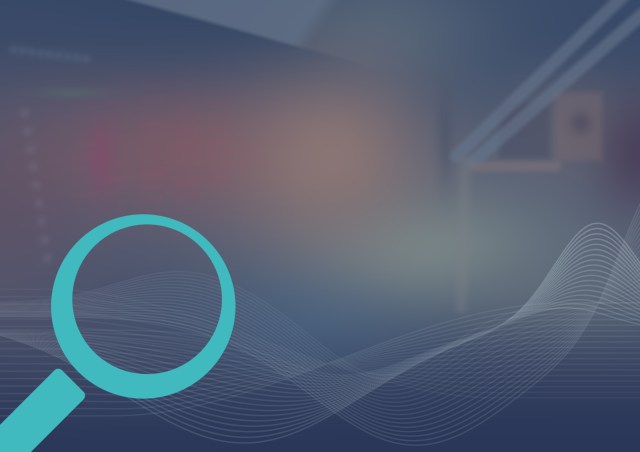
Write a Shadertoy shader that draws this background.

```glsl
#define TEAL vec3(0.25, 0.725, 0.75)
#define LINE_COLOR vec3(0.66, 0.72, 0.77)
#define LINE_WIDTH 0.0009
#define LINE_COUNT 18
#define LENS_OUTER vec3(0.317, 0.322, 0.204)
#define LENS_INNER vec3(0.3255, 0.338, 0.1655)
#define HANDLE_TIP vec2(0.161, 0.157)
#define HANDLE_HALF_WIDTH 0.0455
#define ROW_SIZE vec2(0.075, 0.028)

float hash(vec2 p) {
    return fract(sin(dot(p, vec2(41.3, 289.1))) * 4375.85);
}

float hill(float x, float center, float width) {
    float t = (x - center) / width;
    return exp(-t * t);
}

vec3 glow(vec3 base, vec2 p, vec2 center, vec2 radius, vec3 tint, float amount) {
    vec2 d = (p - center) / radius;
    return mix(base, tint, amount * exp(-dot(d, d)));
}

float segment(vec2 p, vec2 a, vec2 b) {
    vec2 ab = b - a;
    return length(p - a - ab * clamp(dot(p - a, ab) / dot(ab, ab), 0.0, 1.0));
}

float box(vec2 p, vec2 halfSize) {
    vec2 d = abs(p) - halfSize;
    return length(max(d, 0.0)) + min(max(d.x, d.y), 0.0);
}

float softBand(float d, float halfWidth, float blur) {
    return 1.0 - smoothstep(halfWidth - blur, halfWidth + blur, d);
}

// First and last curve of each wave family
vec2 waveEnds(int family, float x) {
    if (family == 0) return vec2(
        0.295 - 0.275 * hill(x, 0.54, 0.38) + 0.215 * hill(x, 1.32, 0.13),
        0.27 - 0.10 * hill(x, 0.76, 0.22) + 0.05 * hill(x, 1.25, 0.14));
    if (family == 1) return vec2(
        0.30 - 0.285 * hill(x, 0.92, 0.33) + 0.33 * hill(x, 1.47, 0.13),
        0.33 + 0.07 * hill(x, 0.40, 0.20) - 0.16 * hill(x, 0.85, 0.20));
    return vec2(0.08 + 0.25 * smoothstep(0.25, 1.25, x),
                0.36 - 0.24 * smoothstep(0.1, 1.1, x));
}

float waveLines(int family, vec2 p, float pixel) {
    vec2 ends = waveEnds(family, p.x);
    vec2 slopes = (waveEnds(family, p.x + 0.002) - ends) / 0.002;
    float ink = 0.0;
    for (int i = 0; i < LINE_COUNT; i++) {
        float t = float(i) / float(LINE_COUNT - 1);
        float slope = mix(slopes.x, slopes.y, t);
        float d = abs(p.y - mix(ends.x, ends.y, t)) / sqrt(1.0 + slope * slope);
        float fade = mix(1.0, 0.55, t);
        ink = max(ink, fade * (1.0 - smoothstep(0.0, LINE_WIDTH + pixel, d)));
    }
    return ink;
}

vec3 backdrop(vec2 p) {
    vec3 c = mix(vec3(0.165, 0.215, 0.345), vec3(0.34, 0.38, 0.46), smoothstep(0.0, 0.5, p.y));
    c = mix(c, vec3(0.22, 0.29, 0.41), smoothstep(0.6, 0.95, p.y));

    // Broad colour glows
    c = glow(c, p, vec2(0.85, 0.93), vec2(0.25, 0.15), vec3(0.35, 0.41, 0.48), 0.8);
    c = glow(c, p, vec2(0.02, 0.55), vec2(0.20, 0.25), vec3(0.36, 0.31, 0.39), 0.8);
    c = glow(c, p, vec2(0.42, 0.66), vec2(0.33, 0.16), vec3(0.50, 0.35, 0.39), 0.85);
    c = glow(c, p, vec2(0.30, 0.32), vec2(0.25, 0.20), vec3(0.27, 0.31, 0.42), 0.5);
    c = glow(c, p, vec2(0.70, 0.30), vec2(0.25, 0.12), vec3(0.27, 0.38, 0.51), 0.7);
    c = glow(c, p, vec2(0.95, 0.45), vec2(0.27, 0.13), vec3(0.48, 0.54, 0.54), 0.85);
    c = glow(c, p, vec2(0.73, 0.66), vec2(0.20, 0.19), vec3(0.56, 0.47, 0.46), 0.9);
    c = glow(c, p, vec2(1.28, 0.72), vec2(0.14, 0.11), vec3(0.42, 0.39, 0.43), 0.6);
    c = glow(c, p, vec2(1.30, 0.35), vec2(0.25, 0.10), vec3(0.40, 0.45, 0.49), 0.5);
    c = glow(c, p, vec2(1.42, 0.66), vec2(0.10, 0.13), vec3(0.28, 0.23, 0.34), 0.8);

    // Slanted screen edge with a pale wedge above it
    float edge = p.y - 1.0 + (p.x - 0.276) * 0.275;
    float above = smoothstep(-0.004, 0.010, edge);
    float left = 1.0 - smoothstep(-0.03, 0.03, p.x - 0.735 + (1.0 - p.y) * 0.68);
    float shade = exp(min(edge, 0.0) / 0.07) * (1.0 - smoothstep(0.5, 0.9, p.x));
    c = mix(c, vec3(0.20, 0.27, 0.39), 0.6 * shade * (1.0 - above));
    c = mix(c, vec3(0.37, 0.43, 0.52), 0.85 * above * left);

    // Blurred rows of code and margin marks
    vec2 row = vec2(p.x, p.y - 0.12 * p.x) / ROW_SIZE;
    vec2 cell = fract(row) - 0.5;
    float streak = hash(floor(row)) * exp(-9.0 * cell.y * cell.y) * smoothstep(0.5, 0.2, abs(cell.x));
    float region = hill(p.x, 0.34, 0.17) * hill(p.y, 0.64, 0.13);
    c = mix(c, vec3(0.60, 0.32, 0.42), 0.3 * streak * region);
    c = glow(c, p, vec2(0.225, 0.65), vec2(0.03, 0.08), vec3(0.56, 0.26, 0.42), 0.4);
    c = glow(c, p, vec2(0.16, 0.795), vec2(0.08, 0.012), vec3(0.34, 0.42, 0.43), 0.5);
    for (int i = 0; i < 9; i++) {
        float t = float(i) / 8.0;
        c = glow(c, p, mix(vec2(0.055, 0.75), vec2(0.105, 0.43), t), vec2(0.011), vec3(0.46, 0.44, 0.52), 0.35);
        c = glow(c, p, mix(vec2(0.03, 0.89), vec2(0.19, 0.87), t), vec2(0.011), vec3(0.36, 0.43, 0.53), 0.35);
    }

    // Frame, lamp arms and post on the right
    c = mix(c, vec3(0.46, 0.41, 0.44), 0.5 * softBand(box(p - vec2(1.28, 0.72), vec2(0.052, 0.075)), 0.0, 0.012));
    c = mix(c, vec3(0.29, 0.31, 0.40), 0.6 * softBand(box(p - vec2(1.16, 0.71), vec2(0.055, 0.06)), 0.0, 0.012));
    c = glow(c, p, vec2(1.285, 0.728), vec2(0.024), vec3(0.29, 0.29, 0.37), 0.7);
    c = mix(c, vec3(0.50, 0.45, 0.47), 0.55 * softBand(segment(p, vec2(1.05, 0.632), vec2(1.23, 0.632)), 0.011, 0.009));
    c = glow(c, p, vec2(0.985, 0.70), vec2(0.018, 0.10), vec3(0.28, 0.32, 0.40), 0.5);
    float arms = min(segment(p, vec2(1.38, 1.01), vec2(1.01, 0.655)), segment(p, vec2(1.44, 0.985), vec2(1.05, 0.645)));
    c = mix(c, vec3(0.40, 0.46, 0.55), 0.6 * softBand(arms, 0.014, 0.008));
    c = mix(c, vec3(0.48, 0.50, 0.53), 0.35 * softBand(segment(p, vec2(1.03, 0.64), vec2(1.02, 0.32)), 0.012, 0.012));
    return c;
}

void mainImage(out vec4 fragColor, in vec2 fragCoord) {
    vec2 p = fragCoord / iResolution.y;
    float pixel = 1.0 / iResolution.y;
    vec3 color = backdrop(p);

    // Woven wave lines, brighter toward the right
    float strength = mix(0.20, 0.42, smoothstep(0.7, 1.3, p.x));
    color = mix(color, LINE_COLOR, strength * waveLines(0, p, pixel));
    color = mix(color, LINE_COLOR, 0.17 * waveLines(1, p, pixel));
    color = mix(color, LINE_COLOR, 0.13 * waveLines(2, p, pixel));

    // Magnifier ring and rounded handle
    float ring = max(length(p - LENS_OUTER.xy) - LENS_OUTER.z, LENS_INNER.z - length(p - LENS_INNER.xy));
    vec2 q = (p - HANDLE_TIP) * 0.70711;
    vec2 along = vec2(-q.x - q.y - 0.2, q.x - q.y);
    float handle = box(along, vec2(0.2, HANDLE_HALF_WIDTH) - 0.012) - 0.012;
    color = mix(color, TEAL, softBand(min(ring, handle), 0.0, 0.75 * pixel));

    fragColor = vec4(color, 1.0);
}
```
